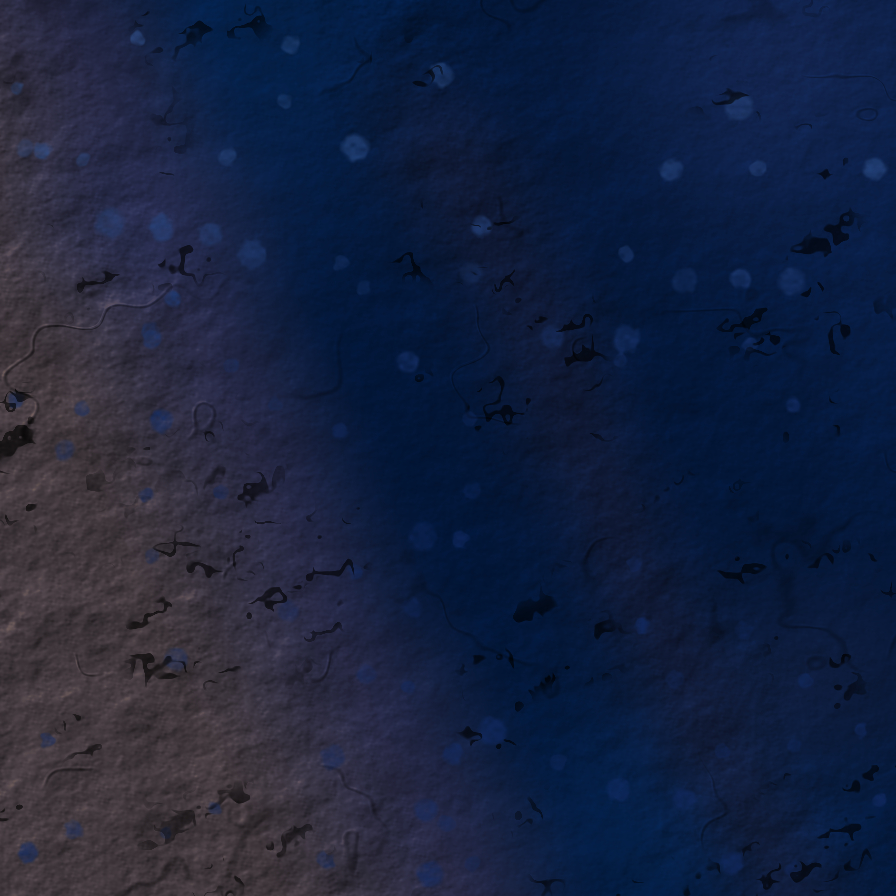
A WebGL 2 fragment shader for this texture:

```glsl
#version 300 es
precision highp float;
// Weathered plaster at night: warm rough wall at the lower left, deep blue diagonal
// bands to the right. Soft colour fields are lit by the slope of a noise height field,
// then sprinkled with hashed blue spots, cracks and dark pits.
uniform vec2 u_resolution;
out vec4 fragColor;

float hash(vec2 p) {
  return fract(sin(dot(p, vec2(127.1, 311.7))) * 43758.5453);
}

float noise(vec2 p) {
  vec2 i = floor(p), f = fract(p);
  f = f * f * (3.0 - 2.0 * f);
  return mix(mix(hash(i), hash(i + vec2(1, 0)), f.x),
             mix(hash(i + vec2(0, 1)), hash(i + vec2(1, 1)), f.x), f.y);
}

float fbm(vec2 p) {
  float sum = 0.0, amp = 0.5;
  for (int i = 0; i < 5; i++) {
    sum += amp * noise(p);
    p = mat2(0.8, 0.6, -0.6, 0.8) * p * 2.1 + 17.3;
    amp *= 0.5;
  }
  return sum;
}

// Thin broken lines along the middle level of a warped noise
float cracks(vec2 p) {
  vec2 q = p * 8.0 + 0.6 * vec2(noise(p * 31.0), noise(p * 31.0 + 40.0));
  float line = 1.0 - smoothstep(0.0, 0.035, abs(noise(q) - 0.5));
  return line * smoothstep(0.5, 0.7, noise(p * 13.0 + 8.0));
}

float height(vec2 p) {
  return fbm(p * vec2(15.0, 19.0)) + 0.05 * cracks(p);
}

float glow(vec2 p, vec2 center, vec2 size) {
  vec2 d = (p - center) / size;
  return exp(-dot(d, d));
}

// Broad colour fields; s is the signed offset from the warm wall's diagonal edge
vec3 wallColor(vec2 p, float s) {
  vec3 col = mix(vec3(0.008, 0.085, 0.215), vec3(0.015, 0.125, 0.285),
                 max(glow(p, vec2(0.27, 0.97), vec2(0.2, 0.25)),
                     glow(p, vec2(0.77, 0.08), vec2(0.22, 0.17))));
  float ridge = exp(-pow((s - 0.225) / 0.075, 2.0)) * smoothstep(1.0, 0.8, p.y);
  col = mix(col, vec3(0.085, 0.105, 0.205), 0.65 * ridge);
  col = mix(col, vec3(0.085, 0.155, 0.33), 0.85 * glow(p, vec2(0.88, 0.93), vec2(0.2, 0.2)));
  col = mix(col, vec3(0.04, 0.125, 0.29), 0.6 * glow(p, vec2(0.99, 0.66), vec2(0.12, 0.22)));
  col = mix(col, vec3(0.08, 0.115, 0.23), 0.6 * glow(p, vec2(0.9, 0.24), vec2(0.16, 0.12)));
  col = mix(col, vec3(0.145, 0.155, 0.27), smoothstep(0.03, -0.15, s));
  col = mix(col, vec3(0.255, 0.22, 0.24), smoothstep(-0.1, -0.36, s));
  return mix(col, vec3(0.15, 0.175, 0.32), 0.6 * glow(p, vec2(0.16, 0.76), vec2(0.13, 0.1)));
}

// One possible round spot per grid cell, at two scales, with worn texture
float spots(vec2 p) {
  float sum = 0.0;
  for (int k = 0; k < 2; k++) {
    float cells = 9.0 + 5.0 * float(k);
    vec2 q = p * cells, id = floor(q) + 61.0 * float(k);
    vec2 center = 0.25 + 0.5 * vec2(hash(id + 3.1), hash(id + 9.7));
    float radius = mix(0.008, 0.018, pow(hash(id + 5.3), 2.0)) * cells;
    float d = length(fract(q) - center) + 0.05 * (noise(p * 150.0) - 0.5);
    float disc = 1.0 - smoothstep(radius * 0.7, radius * 1.15, d);
    sum += disc * step(0.74, hash(id + 1.9)) * mix(0.45, 1.0, hash(id + 7.7));
  }
  return min(sum, 1.0);
}

void main() {
  vec2 p = gl_FragCoord.xy / u_resolution;
  float s = p.x - 0.2 - 0.45 * (1.0 - p.y) + 0.06 * (fbm(p * 5.0) - 0.5);
  float warm = smoothstep(0.02, -0.32, s);
  float rough = mix(0.4, 1.0, max(warm, 0.6 * exp(-pow((s - 0.23) / 0.1, 2.0))));

  // Relief lit from the upper left
  float slope = height(p) - height(p + vec2(-0.0021, 0.0021));
  vec3 col = wallColor(p, s);
  col *= 1.0 + rough * clamp(5.0 * slope, -0.5, 0.4);
  col += vec3(0.09, 0.06, 0.01) * warm * smoothstep(0.03, 0.12, slope);
  col *= 1.0 + 0.14 * rough * (noise(p * 270.0) - 0.5);

  // Spots: pale near the top, saturated blue over the warm wall
  float wear = mix(0.45, 1.0, noise(p * vec2(170.0, 210.0)));
  vec3 spotColor = mix(vec3(0.07, 0.17, 0.4), vec3(0.2, 0.34, 0.58), smoothstep(0.45, 0.95, p.y));
  col = mix(col, spotColor, 0.75 * wear * spots(p));

  // Dark chips and crack shadows
  float chips = smoothstep(0.8, 0.88, noise(p * vec2(42.0, 58.0) + 2.0 * noise(p * 90.0)));
  chips *= smoothstep(0.5, 0.75, noise(p * 11.0 + 30.0));
  col *= 1.0 - 0.6 * chips - 0.2 * cracks(p + vec2(-0.002, 0.002));

  fragColor = vec4(clamp(col, 0.0, 1.0), 1.0);
}
```
